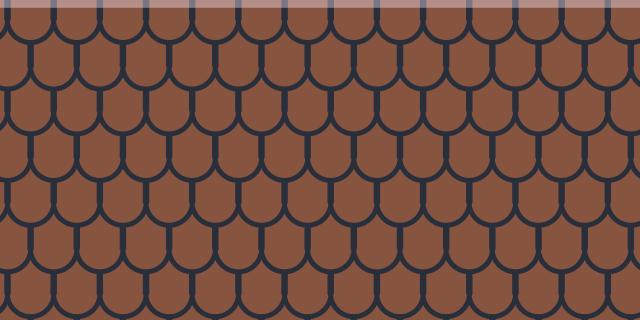
This pattern is drawn by a Shadertoy shader. Its source:

```glsl
const vec3 CLAY = vec3(0.53, 0.33, 0.25);
const vec3 GROUT = vec3(0.16, 0.18, 0.23);
const vec3 HAZE = vec3(1.0, 0.95, 1.0);

const vec2 PITCH = vec2(0.1443, 0.1428);      // tile spacing, in canvas heights
const vec2 FIRST_CENTER = vec2(0.0956, 0.0599);
const float ARC_RADIUS = 0.0729;
const float ARC_HALF_WIDTH = 0.0078;
const float SIDE_HALF_WIDTH = 0.0101;
const float ODD_ROW_DROP = 0.0026;
const float BAND_HEIGHT = 0.0245;
const float BAND_OPACITY = 0.37;

float coverage(float dist, float pixel) {
    return clamp(0.5 - dist / pixel, 0.0, 1.0);
}

float boxDistance(vec2 p, vec2 halfSize) {
    vec2 d = abs(p) - halfSize;
    return length(max(d, 0.0)) + min(max(d.x, d.y), 0.0);
}

// Rounded lower rim of a tile; y points down from the arc center
float rimDistance(vec2 p, float radius, float halfWidth) {
    float ring = abs(length(p) - radius) - halfWidth;
    return max(ring, -p.y);
}

// Straight joint between neighbours, from the rim above to the arc center
float jointDistance(vec2 p, vec2 pitch, float radius, float halfWidth) {
    float halfLength = 0.5 * (pitch.y - radius);
    vec2 q = vec2(abs(p.x) - 0.5 * pitch.x, p.y + halfLength);
    return boxDistance(q, vec2(halfWidth, halfLength + 0.003));
}

// Outline of one row, with every other row moved by half a tile
float rowDistance(vec2 p, float row) {
    float odd = mod(row, 2.0);
    vec2 q = p - FIRST_CENTER;
    q.x -= 0.5 * PITCH.x * odd;
    q.y -= row * PITCH.y + ODD_ROW_DROP * odd;
    q.x -= PITCH.x * floor(q.x / PITCH.x + 0.5);

    // Neighbouring rims overlap slightly at the joints
    vec2 neighbour = vec2(abs(q.x) - PITCH.x, q.y);
    float rim = min(rimDistance(q, ARC_RADIUS, ARC_HALF_WIDTH),
                    rimDistance(neighbour, ARC_RADIUS, ARC_HALF_WIDTH));
    return min(rim, jointDistance(q, PITCH, ARC_RADIUS, SIDE_HALF_WIDTH));
}

float outlineDistance(vec2 p) {
    float row = floor((p.y - FIRST_CENTER.y) / PITCH.y);
    float dist = 1.0;
    for (int i = -1; i <= 1; i++) {
        dist = min(dist, rowDistance(p, row + float(i)));
    }
    return dist;
}

void mainImage(out vec4 fragColor, in vec2 fragCoord) {
    float pixel = 1.0 / iResolution.y;
    vec2 p = fragCoord * pixel;
    p.y = 1.0 - p.y;

    // Tiles and their outlines
    vec3 color = mix(CLAY, GROUT, coverage(outlineDistance(p), pixel));

    // Pale translucent strip along the top edge
    float band = coverage(p.y - BAND_HEIGHT, pixel);
    color = mix(color, HAZE, BAND_OPACITY * band);

    fragColor = vec4(color, 1.0);
}
```
